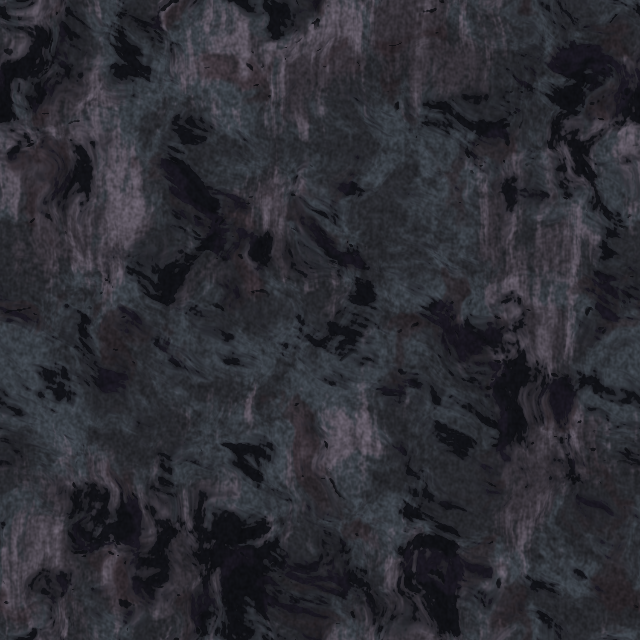
Reproduce this texture procedurally as a Shadertoy shader.

```glsl
const vec3 CHARCOAL = vec3(0.155, 0.160, 0.180);
const vec3 SLATE    = vec3(0.228, 0.252, 0.282);
const vec3 DUSK     = vec3(0.215, 0.197, 0.225);
const vec3 MAUVE    = vec3(0.345, 0.315, 0.358);
const vec3 STAIN    = vec3(0.160, 0.125, 0.140);
const vec3 GRIME    = vec3(0.112, 0.113, 0.136);
const vec3 BLACK    = vec3(0.052, 0.056, 0.073);
const vec3 INDIGO   = vec3(0.085, 0.076, 0.112);

const float WARP = 0.012;           // bending of the large patches
const float GRAIN = 0.075;          // strength of the finest texture
const float INK_LEVEL = 1.0;        // higher leaves fewer black chips
const float FLAKE_GRID = 38.0;      // cells of small flakes per side
const float FLAKE_SHARE = 0.45;
const float NOISE_DEVIATION = 0.2;  // spread of one octave of noise

// Three random values in 0..1 for a wrapped lattice cell
vec3 hash(vec2 cell, vec2 period, float seed) {
    uvec3 v = uvec3(floor(mod(cell + 0.5, period)), seed);
    v = v * 1664525u + 1013904223u;
    v.x += v.y * v.z; v.y += v.z * v.x; v.z += v.x * v.y;
    v ^= v >> 16u;
    v.x += v.y * v.z; v.y += v.z * v.x; v.z += v.x * v.y;
    return vec3(v >> 8u) / 16777216.0;
}

float cornerSlope(vec2 cell, vec2 offset, vec2 period, float seed) {
    float angle = 6.28319 * hash(cell, period, seed).x;
    return dot(vec2(cos(angle), sin(angle)), offset);
}

// Gradient noise that repeats after a whole period
float gradientNoise(vec2 p, vec2 period, float seed) {
    vec2 cell = floor(p), f = p - cell;
    vec2 w = f * f * f * (f * (f * 6.0 - 15.0) + 10.0);
    vec2 e = vec2(1.0, 0.0);
    float low = mix(cornerSlope(cell, f, period, seed),
                    cornerSlope(cell + e, f - e, period, seed), w.x);
    float high = mix(cornerSlope(cell + e.yx, f - e.yx, period, seed),
                     cornerSlope(cell + 1.0, f - 1.0, period, seed), w.x);
    return mix(low, high, w.y);
}

// Layered noise scaled to a standard deviation near one
float fbm(vec2 p, vec2 frequency, int octaves, float gain, float seed) {
    float sum = 0.0, power = 0.0, amplitude = 1.0;
    for (int i = 0; i < octaves; i++) {
        sum += amplitude * gradientNoise(p * frequency, frequency, seed + float(i));
        power += amplitude * amplitude;
        amplitude *= gain;
        frequency *= 2.0;
    }
    return sum / (NOISE_DEVIATION * sqrt(power));
}

// Coverage of small slanted oval chips
float flakes(vec2 uv, float roughness) {
    vec2 p = uv * FLAKE_GRID, home = floor(p);
    float cover = 0.0;
    for (int y = -1; y <= 1; y++)
    for (int x = -1; x <= 1; x++) {
        vec2 cell = home + vec2(x, y);
        vec3 place = hash(cell, vec2(FLAKE_GRID), 90.0);
        vec3 shape = hash(cell, vec2(FLAKE_GRID), 91.0);
        float angle = mix(-1.3, 0.5, shape.x);
        vec2 axis = vec2(cos(angle), sin(angle));
        vec2 d = p - cell - place.xy;
        vec2 size = mix(0.1, 0.32, shape.y * shape.y) * vec2(1.0, mix(0.3, 0.6, shape.z));
        vec2 local = vec2(dot(d, axis), dot(d, vec2(-axis.y, axis.x)));
        float edge = length(local / size) + 0.16 * roughness;
        cover = max(cover, step(place.z, FLAKE_SHARE) * (1.0 - smoothstep(0.75, 1.2, edge)));
    }
    return cover;
}

void mainImage(out vec4 fragColor, in vec2 fragCoord) {
    vec2 uv = fragCoord / iResolution.xy;
    vec2 bend = WARP * vec2(fbm(uv, vec2(7.0), 3, 0.5, 1.0), fbm(uv, vec2(7.0), 3, 0.5, 5.0));
    vec2 p = uv + bend;

    // Whole-number shear keeps the diagonal strokes seamless
    vec2 s = uv + 0.4 * bend;
    vec2 slant = vec2(2.0 * s.x - s.y, s.x + 2.0 * s.y);

    float region  = fbm(p, vec2(4.0, 3.0), 6, 0.62, 10.0);
    float mottle  = fbm(p, vec2(7.0, 6.0), 6, 0.68, 20.0);
    float streaks = fbm(uv + 0.3 * bend, vec2(34.0, 4.0), 4, 0.72, 30.0);
    float strokes = fbm(slant, vec2(3.0, 13.0), 4, 0.7, 40.0);
    float blotch  = fbm(p, vec2(6.0, 4.0), 6, 0.68, 50.0);
    float stain   = fbm(p, vec2(9.0, 7.0), 4, 0.55, 60.0);
    float grain   = fbm(uv, vec2(110.0, 90.0), 2, 0.9, 70.0);

    // Worn paint: slate below, streaked mauve on top
    float mauveCover = smoothstep(-0.15, 1.15, region + 0.32 * streaks + 0.1 * grain);
    vec3 slate = mix(CHARCOAL, SLATE, smoothstep(-1.3, 1.2, mottle + 0.25 * strokes));
    vec3 mauve = mix(DUSK, MAUVE, smoothstep(-1.2, 1.6, 0.8 * mottle + 0.55 * streaks));
    vec3 color = mix(slate, mauve, 0.88 * mauveCover);
    color = mix(color, STAIN, 0.6 * smoothstep(0.9, 1.9, stain));

    // Grime halos around ragged black chips, slashed where slate shows
    float slateCover = 1.0 - smoothstep(-0.5, 0.7, region);
    float ink = mix(blotch + 0.15 * streaks, 0.78 * blotch + 0.62 * strokes, slateCover);
    ink += 0.13 * grain;
    color = mix(color, GRIME, 0.72 * smoothstep(-0.1, INK_LEVEL + 0.1, ink));
    vec3 inkColor = mix(BLACK, INDIGO, smoothstep(0.2, 1.2, stain - 0.3 * mottle));
    color = mix(color, inkColor, 0.93 * smoothstep(INK_LEVEL - 0.05, INK_LEVEL + 0.35, ink));

    // Scattered flakes gather in patches
    float flakePatch = smoothstep(0.0, 0.7, 0.6 * stain + 0.5 * blotch + 0.3 * region);
    color = mix(color, BLACK, 0.85 * flakePatch * flakes(p, grain));

    // Fine brushing and grain
    color *= 1.0 + GRAIN * grain + 0.045 * mix(streaks, strokes, slateCover);
    fragColor = vec4(clamp(color, 0.0, 1.0), 1.0);
}
```
